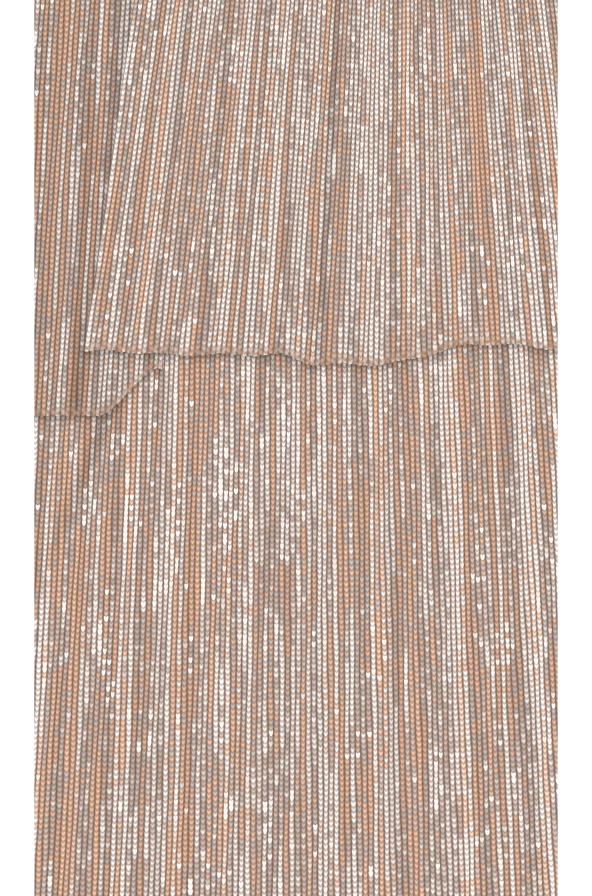
Write a Shadertoy shader that draws this texture.

```glsl
const float TAU = 6.28319;
const float STRAND = 0.0056;
const float STITCH = 0.0060;

float hash(vec2 p) {
    vec3 q = fract(p.xyx * vec3(0.1031, 0.1030, 0.0973));
    q += dot(q, q.yzx + 33.33);
    return fract((q.x + q.y) * q.z);
}

float glow(vec2 p, vec2 centre, vec2 size) {
    vec2 q = (p - centre) / size;
    return exp(-dot(q, q));
}

// Soft cover on the positive side of an edge
float cover(float dist) {
    return smoothstep(-0.0006, 0.0006, dist);
}

// Uneven lengthwise folds
float folds(float x, float depth, float seed) {
    return 0.5 * sin(x * 0.83 + seed + sin(depth * 7.0 + x * 0.1))
         + 0.5 * sin(x * 1.31 + seed * 2.3 - depth * 4.0);
}

// Braided chains: q counts strands across and stitches down
vec3 knit(vec2 q, float depth, float seed, float sheen) {
    q.x += 0.10 * sin(depth * 19.0 + q.x * 0.7) + 0.05 * sin(depth * 73.0 + q.x * 2.0);
    float id = floor(q.x);
    float across = abs(fract(q.x) - 0.5);
    float dye = hash(vec2(id, seed));
    float phase = q.y + across * 0.9 + dye * 7.0;
    float cell = floor(phase);
    float spark = hash(vec2(id + seed * 17.0, cell));
    float streak = hash(vec2(id, floor(phase / 9.0) + seed * 5.0));

    // Dye shifts in short runs along each strand
    float drift = 0.5 + 0.72 * (dye - 0.5) + 0.10 * sin(depth * 23.0 + dye * 40.0)
                + 0.32 * (streak - 0.5) + 0.26 * (spark - 0.5);
    vec3 thread = mix(vec3(0.93, 0.75, 0.64), vec3(0.79, 0.73, 0.70),
                      smoothstep(0.20, 0.36, drift));
    thread = mix(thread, vec3(1.0, 0.97, 0.95), smoothstep(0.38, 0.58, drift));
    thread = mix(thread, vec3(0.96, 0.82, 0.73), smoothstep(0.80, 0.90, drift));

    float loopLight = 0.5 + 0.5 * cos(TAU * (phase - 0.5));
    float body = 1.0 - smoothstep(0.12, 0.60, across);
    float light = body * (0.60 + 0.48 * loopLight);
    light *= 0.90 + 0.20 * hash(vec2(id + 5.0, seed + 2.0));
    vec3 col = mix(vec3(0.47, 0.365, 0.31), thread, light);
    col *= 1.0 + 0.05 * folds(q.x, depth, seed);

    // Bright metallic stitches gather where the sheen is high
    float glint = smoothstep(0.88, 0.98, spark * 0.6 + streak * 0.4 + sheen * 0.20);
    return mix(col, vec3(1.0, 0.98, 0.96), glint * smoothstep(0.2, 0.75, light));
}

// Strands spread evenly between two slanted sides
float fan(float x, float left, float right, float count) {
    return (x - left) / (right - left) * count;
}

float frontHem(float x) {
    float hem = 0.391 + 0.004 * smoothstep(0.12, 0.2, x) + 0.011 * smoothstep(0.31, 0.355, x);
    hem -= 0.023 * smoothstep(0.42, 0.54, x) - 0.005 * smoothstep(0.55, 0.62, x);
    return hem + 0.0015 * sin(x * 95.0) + 0.0013 * abs(sin(x * 270.0));
}

float backHem(float x) {
    return mix(0.463, 0.410, smoothstep(0.108, 0.180, x)) + 0.0015 * abs(sin(x * 270.0));
}

// Cast shadow below a hem, then the panel with its rolled border
vec3 layPanel(vec3 under, vec3 panel, float inside, float mask, float bumps) {
    under *= 1.0 - 0.30 * mask * exp(-max(-inside, 0.0) / 0.005);
    float roll = exp(-pow((inside - 0.004) / 0.0035, 2.0));
    vec3 border = vec3(0.82, 0.67, 0.58) * (0.86 + 0.26 * bumps);
    panel = mix(panel, border, 0.55 * roll);
    return mix(under, panel, cover(inside) * mask);
}

vec3 cloth(vec2 p) {
    float depth = 1.0 - p.y;
    float stitches = depth / STITCH;
    float bumps = sin(p.x * 540.0) * sin(depth * 480.0);

    // Long lower tier, widening downward
    float spread = 1.0 + 0.20 * max(depth - 0.36, 0.0);
    float x = 0.34 + (p.x - 0.34) / spread;
    float sheen = glow(p, vec2(0.15, 0.44), vec2(0.07, 0.13))
                + glow(p, vec2(0.25, 0.38), vec2(0.04, 0.12))
                + glow(p, vec2(0.34, 0.52), vec2(0.05, 0.09))
                + glow(p, vec2(0.57, 0.24), vec2(0.06, 0.16))
                + glow(p, vec2(0.24, 0.07), vec2(0.08, 0.08));
    vec3 col = knit(vec2(x / STRAND, stitches), depth, 3.0, 0.25 + 0.55 * sheen);
    float crease = p.x - (0.135 - 0.42 * (depth - 0.43));
    col *= 1.0 - 0.14 * exp(-pow(crease / 0.010, 2.0)) * (1.0 - smoothstep(0.48, 0.70, depth));

    // Back panel at the left
    float side = 0.150 - 0.143 * depth;
    float backX = (p.x + 0.06 * depth) / STRAND;
    vec3 back = knit(vec2(backX, stitches), depth, 8.0, 0.15) * 0.96;
    back *= 1.0 - 0.15 * exp(-abs(p.x - side) / 0.012);
    col = layPanel(col, back, backHem(p.x) - depth, cover(0.182 - p.x), bumps);

    // Two front panels meet at a slanted seam
    float seam = 0.380 - 0.055 * depth;
    float leftFan = fan(p.x, side, seam, 45.0);
    float rightFan = fan(p.x, seam, 0.585 + 0.1 * depth, 45.0);
    float rightSide = step(seam, p.x);
    float frontSheen = 0.25 + 0.5 * glow(p, vec2(0.58, 0.71), vec2(0.06, 0.12));
    vec3 front = knit(vec2(mix(leftFan, rightFan, rightSide), stitches), depth,
                      12.0 + 7.0 * rightSide, frontSheen);
    front *= 1.0 - 0.14 * exp(-abs(p.x - seam + 0.004) / 0.006);
    return layPanel(col, front, frontHem(p.x) - depth, cover(p.x - side), bumps);
}

void mainImage(out vec4 fragColor, in vec2 fragCoord) {
    vec3 sum = vec3(0.0);
    // Four samples soften the fine weave
    for (int i = 0; i < 4; i++) {
        vec2 offset = vec2(i % 2, i / 2) * 0.5 - 0.25;
        vec2 p = (fragCoord + offset) / iResolution.y;
        float centred = p.x - 0.5 * iResolution.x / iResolution.y;
        float fabric = cover(0.292 - abs(centred));
        sum += mix(vec3(1.0), clamp(cloth(p), 0.0, 1.0), fabric);
    }
    fragColor = vec4(sum * 0.25, 1.0);
}
```
